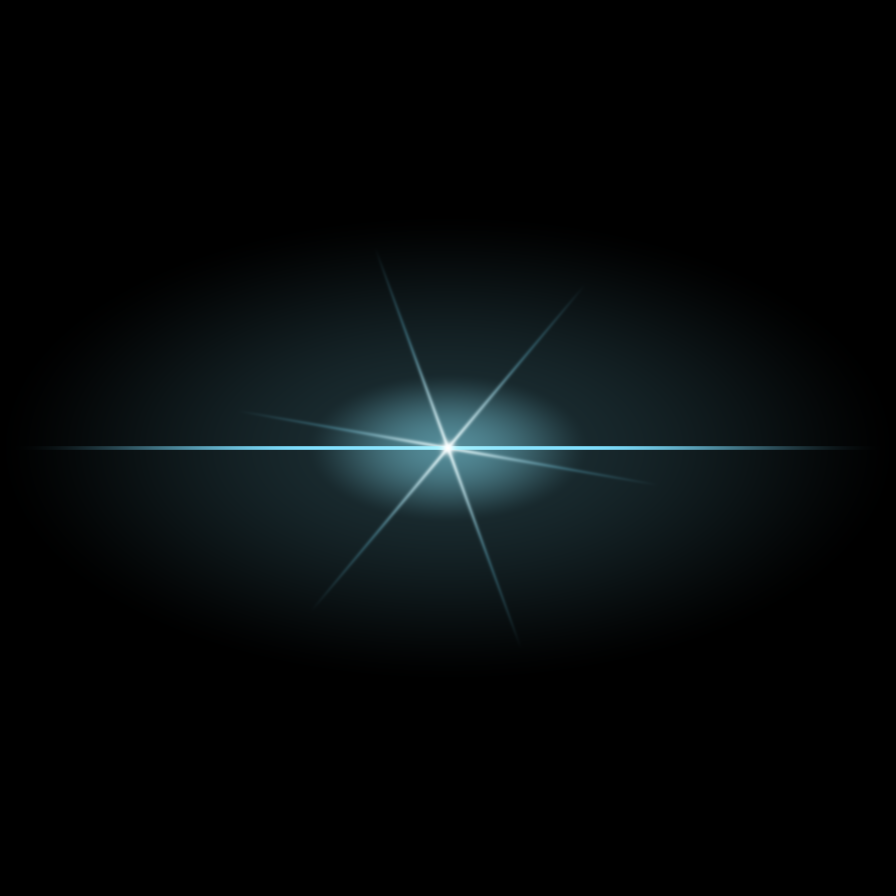
This background is drawn by a three.js fragment shader. Its source:

```glsl
// A cyan star flare: nested elliptical halos, three slanted rays and a long level streak on black.
#define CENTER vec2(0.5, 0.5)
#define OUTER_RADII vec2(0.505, 0.262)
#define INNER_RADII vec2(0.157, 0.083)
#define OUTER_COLOR vec3(0.110, 0.185, 0.205)
#define INNER_COLOR vec3(0.215, 0.355, 0.385)
#define RAY_COLOR vec3(0.32, 0.60, 0.68)
#define STREAK_COLOR vec3(0.48, 0.87, 1.0)
#define RAY_LENGTH 0.238
#define RAY_WIDTH 0.0025
#define RAY_TILT 50.0
#define STREAK_LENGTH 0.49
#define STREAK_WIDTH 0.0020

varying vec2 vUv;

// Soft elliptical glow, one at the middle and zero at its rim.
float halo(vec2 p, vec2 radii) {
  vec2 q = p / radii;
  return pow(max(1.0 - dot(q, q), 0.0), 1.5);
}

// Coverage of a thin two-sided ray through the origin.
float ray(vec2 p, float angle) {
  vec2 direction = vec2(cos(angle), sin(angle));
  float along = abs(dot(p, direction));
  float across = direction.x * p.y - direction.y * p.x;
  float fade = max(1.0 - along / RAY_LENGTH, 0.0);
  float width = RAY_WIDTH * mix(0.75, 1.0, fade);
  return exp(-across * across / (width * width)) * fade;
}

// Coverage of the level streak with tapered brightness.
float streak(vec2 p) {
  float edge = 1.0 - smoothstep(STREAK_WIDTH - 0.0007, STREAK_WIDTH + 0.0007, abs(p.y));
  float fade = 1.0 - smoothstep(0.14, STREAK_LENGTH, abs(p.x));
  return edge * fade;
}

void main() {
  vec2 p = vUv - CENTER;
  float distanceToCore = length(p);

  // Halos
  vec3 color = OUTER_COLOR * halo(p, OUTER_RADII);
  color += INNER_COLOR * halo(p, INNER_RADII);

  // Rays, whitening toward the core
  float whiteness = 1.0 - smoothstep(0.0, 0.15, distanceToCore);
  vec3 rayColor = mix(RAY_COLOR, vec3(0.86, 0.94, 0.95), whiteness);
  for (int i = 0; i < 3; i++) {
    float angle = radians(RAY_TILT + 60.0 * float(i));
    color = mix(color, rayColor, 0.85 * ray(p, angle));
  }

  // Streak
  vec3 streakColor = mix(STREAK_COLOR, vec3(0.68, 0.96, 1.0), exp(-abs(p.x) * 14.0));
  color = mix(color, streakColor, streak(p));

  // White core
  color = mix(color, vec3(1.0), exp(-pow(distanceToCore / 0.007, 2.0)));

  gl_FragColor = vec4(color, 1.0);
}
```
